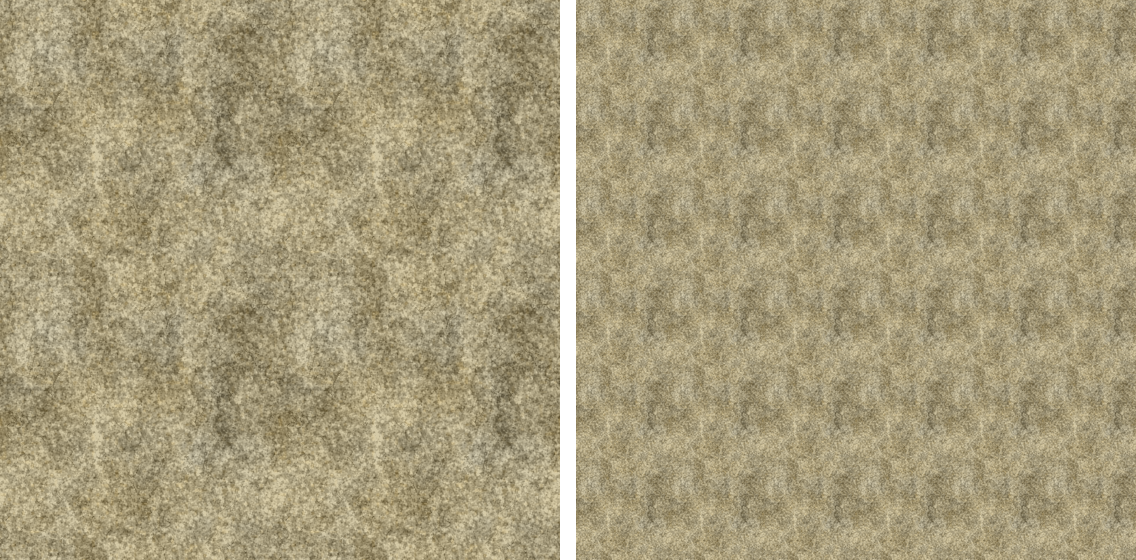
Left: one tile. Right: repeated 3 by 3.
This texture is drawn by a WebGL 2 fragment shader. Its source:

```glsl
#version 300 es
precision highp float;
// Weathered sandy stone: a 2 x 2 repeat of one seamless mottled slab.
// Wrapping value noise gives stains and grain, warped cellular noise gives
// lobes and hairline cracks, and layered sines guide the darker veins.

uniform vec2 u_resolution;
out vec4 fragColor;

const float TAU = 6.28319;
const float REPEATS = 2.0;
const vec3 SHADOW_STONE = vec3(0.38, 0.34, 0.23);
const vec3 PALE_STONE = vec3(0.83, 0.79, 0.66);
const vec3 WARM_SHIFT = vec3(0.10, 0.02, -0.14);
// Whole-number turn: rotates the lattice yet keeps the tiling.
const mat2 TURN = mat2(1, 2, -2, 1);

// Random value of a lattice cell, wrapped at the period.
float hash(vec2 cell, vec2 period, float seed) {
    vec3 q = fract(mod(cell, period).xyx * vec3(0.1031, 0.1030, 0.0973) + seed * 0.173);
    q += dot(q, q.yzx + 33.33);
    return fract((q.x + q.y) * q.z);
}

float valueNoise(vec2 p, vec2 period, float seed) {
    vec2 cell = floor(p * period);
    vec2 f = fract(p * period);
    f = f * f * f * (f * (f * 6.0 - 15.0) + 10.0);
    float low = mix(hash(cell, period, seed), hash(cell + vec2(1, 0), period, seed), f.x);
    float high = mix(hash(cell + vec2(0, 1), period, seed), hash(cell + vec2(1, 1), period, seed), f.x);
    return mix(low, high, f.y);
}

// Layered noise centred on zero.
float fbm(vec2 p, vec2 period, int octaves, float gain, float seed) {
    float sum = 0.0, total = 0.0, amplitude = 1.0;
    for (int i = 0; i < octaves; i++) {
        sum += amplitude * (valueNoise(p, period, seed + float(i)) - 0.5);
        total += amplitude;
        amplitude *= gain;
        period *= 2.0;
    }
    return sum / total;
}

// Distances to the nearest and second nearest cell points.
vec2 cellular(vec2 p, vec2 period, float seed) {
    vec2 cell = floor(p * period);
    vec2 f = fract(p * period);
    vec2 nearest = vec2(9.0);
    for (int y = -1; y <= 1; y++) {
        for (int x = -1; x <= 1; x++) {
            vec2 offset = vec2(x, y);
            vec2 jitter = vec2(hash(cell + offset, period, seed), hash(cell + offset, period, seed + 7.0));
            float d = length(offset + jitter - f);
            nearest = d < nearest.x ? vec2(d, nearest.x) : vec2(nearest.x, min(nearest.y, d));
        }
    }
    return nearest;
}

// Thin lines along cell borders, broken up by noise.
float cracks(vec2 p, vec2 period, float width, float seed) {
    vec2 d = cellular(p, period, seed);
    float broken = smoothstep(0.0, 0.2, fbm(p, period, 2, 0.5, seed + 3.0));
    return (1.0 - smoothstep(0.0, width, d.y - d.x)) * broken;
}

// Soft dark folds where layered noise crosses zero.
float creases(vec2 p, vec2 period, float width, float seed) {
    return 1.0 - smoothstep(0.0, width, abs(fbm(p, period, 3, 0.55, seed)));
}

// Swaying vertical stain, strongest at height peak.
float vein(vec2 p, float center, float sway, float phase, float width, float peak) {
    float path = center + sway * sin(TAU * (p.y + phase)) + 0.015 * sin(TAU * 3.0 * p.y);
    float d = abs(fract(p.x - path + 0.5) - 0.5);
    float strength = 0.5 + 0.5 * cos(TAU * (p.y - peak));
    return exp(-d * d / (width * width)) * strength;
}

void main() {
    vec2 p = fract(gl_FragCoord.xy / u_resolution * REPEATS);
    vec2 warp = vec2(fbm(p, vec2(7), 4, 0.7, 11.0), fbm(p, vec2(7), 4, 0.7, 23.0));
    vec2 ripple = vec2(fbm(p, vec2(28), 2, 0.7, 17.0), fbm(p, vec2(28), 2, 0.7, 29.0));
    vec2 bent = p + 0.17 * warp + 0.02 * ripple;

    // Stains, rounded lobes and folds
    float tone = 0.745;
    tone += 0.42 * fbm(bent, vec2(6, 5), 4, 0.75, 31.0);
    tone += 0.45 * fbm(bent, vec2(20, 13), 3, 0.8, 43.0);
    tone -= 0.20 * cellular(bent, vec2(7, 6), 51.0).x;
    tone -= 0.13 * creases(bent, vec2(7, 4), 0.07, 57.0);

    // Dark veins, each with a soft stain and a narrow core
    tone -= 0.15 * vein(bent, 0.86, 0.05, 0.30, 0.06, 0.65);
    tone -= 0.14 * vein(bent, 0.86, 0.05, 0.30, 0.012, 0.62);
    tone -= 0.12 * vein(bent, 0.48, 0.08, 0.55, 0.04, 0.45);
    tone -= 0.09 * vein(bent, 0.18, 0.04, 0.10, 0.03, 0.70);

    // Hairline cracks at two sizes
    tone -= 0.16 * cracks(bent, vec2(10, 7), 0.08, 61.0);
    tone -= 0.20 * cracks(p + 0.07 * warp + 0.03 * ripple, vec2(24, 20), 0.15, 67.0);

    // Sandy grain on a turned lattice, and dark pits
    float grain = fbm(TURN * p, vec2(40), 2, 1.0, 71.0);
    float pit = 1.0 - smoothstep(0.05, 0.35, cellular(p, vec2(72), 83.0).x);
    tone += 0.85 * grain - 0.15 * pit;

    // Ochre and grey drift with scattered warm flecks
    float warmth = fbm(bent, vec2(5), 4, 0.7, 91.0);
    float fleck = smoothstep(0.72, 0.95, valueNoise(p, vec2(60), 97.0));
    vec3 color = mix(SHADOW_STONE, PALE_STONE, clamp(tone, 0.0, 1.0));
    color += WARM_SHIFT * (0.05 + 0.5 * warmth + 0.3 * fleck * (0.5 + warmth));
    fragColor = vec4(clamp(color, 0.0, 1.0), 1.0);
}
```
